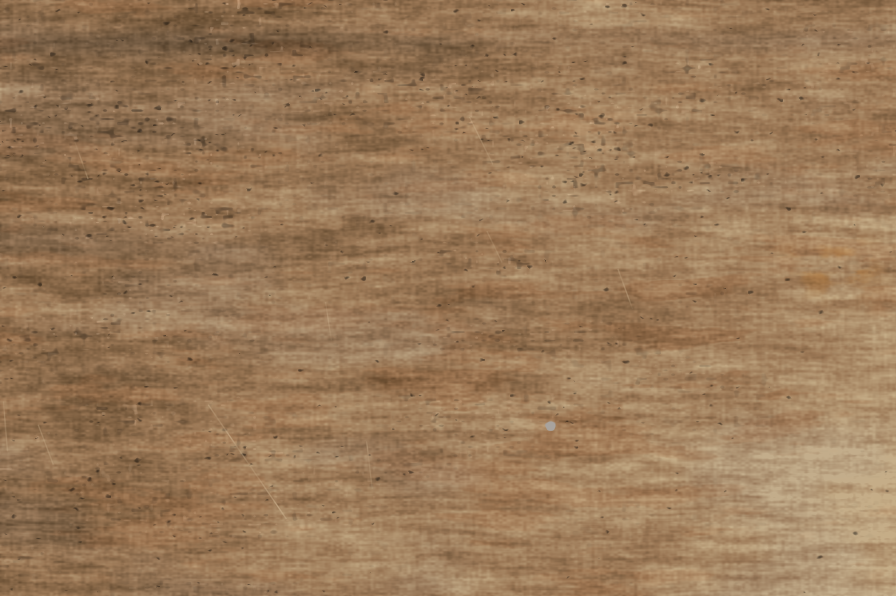
Reproduce this texture procedurally as a Shadertoy shader.

```glsl
// Worn brown wood board with fine horizontal grain, rusty blotches, specks and scratches.

float hash(vec2 p) {
    return fract(sin(dot(p, vec2(127.1, 311.7))) * 43758.5453);
}

float noise(vec2 p) {
    vec2 cell = floor(p), f = fract(p);
    f = f * f * (3.0 - 2.0 * f);
    float low = mix(hash(cell), hash(cell + vec2(1, 0)), f.x);
    float high = mix(hash(cell + vec2(0, 1)), hash(cell + vec2(1, 1)), f.x);
    return mix(low, high, f.y);
}

float fbm(vec2 p) {
    float sum = 0.0, weight = 0.53;
    for (int i = 0; i < 4; i++) {
        sum += weight * noise(p);
        p = p * 2.03 + 17.3;
        weight *= 0.5;
    }
    return sum;
}

// Soft elliptical spot, one at its centre
float spot(vec2 p, vec2 centre, vec2 size) {
    vec2 d = (p - centre) / size;
    return exp(-dot(d, d));
}

float segment(vec2 p, vec2 a, vec2 b) {
    vec2 pa = p - a, ba = b - a;
    return length(pa - ba * clamp(dot(pa, ba) / dot(ba, ba), 0.0, 1.0));
}

// Small ragged pits, one per cell at most
float pits(vec2 p, float cells, float density, float aa) {
    p += 0.004 * vec2(noise(p * 160.0), noise(p * 160.0 + 40.0));
    vec2 id = floor(p * cells);
    vec2 jitter = 0.2 + 0.6 * vec2(hash(id + 3.1), hash(id + 8.7));
    vec2 d = (p * cells - id - jitter) / cells;
    d.x *= 0.6;
    float radius = 0.0008 + 0.0022 * pow(hash(id + 5.3), 3.0);
    return step(hash(id), density) * (1.0 - smoothstep(radius - aa, radius + aa, length(d)));
}

vec3 woodColour(float tone) {
    vec3 dark = vec3(0.42, 0.315, 0.205);
    vec3 middle = vec3(0.607, 0.467, 0.333);
    vec3 pale = vec3(0.735, 0.63, 0.485);
    return tone < 0.5 ? mix(dark, middle, tone * 2.0) : mix(middle, pale, tone * 2.0 - 1.0);
}

void mainImage(out vec4 fragColor, in vec2 fragCoord) {
    vec2 p = fragCoord / iResolution.y;
    float aa = 1.0 / iResolution.y;
    float across = fragCoord.x / iResolution.x;

    // Grain: bands, streaks, fibres, and fine grit over the whole surface
    vec2 g = p + vec2(0.0, 0.012 * noise(p * vec2(4.0, 5.0)) + 0.004 * noise(p * vec2(18.0, 22.0)));
    float bands = fbm(g * vec2(2.2, 13.0) + 4.0) - 0.5;
    float streaks = fbm(g * vec2(8.0, 58.0) + 21.0) - 0.5;
    float fibres = noise(g * vec2(22.0, 210.0)) - 0.5;
    float scraping = noise(p * vec2(210.0, 60.0)) - 0.5;
    float grit = noise(p * vec2(150.0, 260.0) + 7.0) - 0.5;
    float mottle = fbm(p * vec2(34.0, 60.0)) - 0.5;
    float tone = 0.56 + 0.26 * (across - 0.5) - 0.18 * (p.y - 0.5);
    tone += 0.58 * bands + 0.80 * streaks + 0.27 * fibres + 0.16 * scraping + 0.25 * grit + 0.32 * mottle;

    // Pale lower right corner and dark weathered streaks on the left and top
    tone += 0.20 * spot(p, vec2(1.45, 0.14), vec2(0.42, 0.22));
    float weathered = spot(g, vec2(0.25, 0.935), vec2(0.45, 0.022));
    weathered += 0.7 * spot(g, vec2(0.05, 0.60), vec2(0.35, 0.030));
    weathered += 0.7 * spot(g, vec2(1.35, 0.94), vec2(0.35, 0.020));
    tone -= 0.36 * weathered * (0.8 + 2.0 * streaks);

    // Rusty blotches with feathered ends along the grain
    float patches = fbm(g * vec2(6.0, 27.0) + 50.0) + 0.5 * streaks + 0.25 * mottle;
    float region = spot(p, vec2(1.03, 0.38), vec2(0.42, 0.22));
    float rust = smoothstep(0.50, 0.68, patches + 0.12 * region - 0.05);
    tone -= rust * (0.10 + 0.24 * region);

    vec3 colour = woodColour(clamp(tone, -0.15, 1.15));
    colour += rust * vec3(0.010, -0.008, -0.014);
    float greyness = 0.16 * weathered + 0.10 * smoothstep(0.5, 0.75, fbm(p * vec2(3.0, 9.0) + 9.0));
    colour = mix(colour, vec3(dot(colour, vec3(0.35, 0.5, 0.15))), min(greyness, 0.3));

    // Small orange stain
    float stain = spot(p, vec2(1.40, 0.55), vec2(0.07, 0.04)) * smoothstep(0.4, 0.7, fbm(p * vec2(22.0, 45.0)));
    colour = mix(colour, vec3(0.72, 0.48, 0.22), 0.6 * stain);

    // Specks and pits, denser toward the upper left
    float drift = smoothstep(0.45, 0.75, fbm(p * vec2(5.0, 16.0) + 31.0));
    float wear = clamp(0.45 + 0.7 * p.y - 0.5 * across, 0.15, 1.0);
    float speck = smoothstep(0.72, 0.95, noise(p * vec2(85.0, 140.0) + 13.0));
    float glint = smoothstep(0.80, 0.97, noise(p * vec2(110.0, 150.0) + 71.0));
    colour *= 1.0 - 0.30 * speck * wear * (0.3 + drift);
    colour += 0.10 * glint * wear * (0.3 + drift);
    for (int i = 0; i < 2; i++) {
        float cells = 36.0 + 34.0 * float(i);
        float density = wear * (0.03 + 0.22 * drift);
        colour *= 1.0 - 0.42 * pits(p + 0.37 * float(i), cells, density, aa);
    }

    // Pale scratches: short scattered ones and one long diagonal
    float scratch = 0.5 * (1.0 - smoothstep(0.0, aa + 0.0006, segment(p, vec2(0.35, 0.32), vec2(0.48, 0.13))));
    for (int i = 0; i < 8; i++) {
        vec2 seed = vec2(float(i), 2.7);
        vec2 start = vec2(1.5 * hash(seed), 0.2 + 0.65 * hash(seed + 4.0));
        vec2 run = vec2(0.04 * hash(seed + 6.0), -0.03 - 0.06 * hash(seed + 9.0));
        float d = segment(p, start, start + run);
        scratch = max(scratch, 0.3 * (1.0 - smoothstep(0.0, aa + 0.0006, d)));
    }
    colour = mix(colour, vec3(0.80, 0.70, 0.56), scratch * (0.2 + 1.2 * noise(p * 60.0)));

    // Chipped grey dot
    float dotEdge = length(p - vec2(0.924, 0.286)) + 0.003 * noise(p * 150.0);
    colour = mix(colour, vec3(0.66, 0.64, 0.62), 1.0 - smoothstep(0.010 - aa, 0.010 + aa, dotEdge));

    fragColor = vec4(colour, 1.0);
}
```
